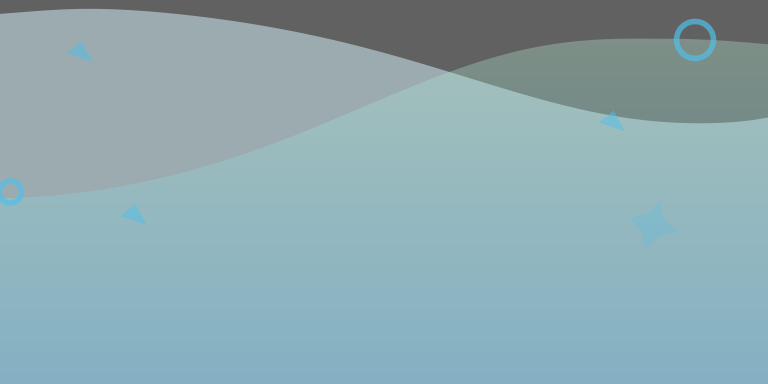
Give the GLSL for this background, as a Shadertoy shader.

```glsl
// Two translucent waves cross over a flat grey backdrop, with small cyan
// rings, triangles and a four-pointed star on top. The wave crests are warped
// cubic eases; the ornaments are signed distances. Unit: canvas height.

const vec3 CYAN = vec3(0.31, 0.75, 0.91);

// Coverage of a shape from its signed distance, one pixel soft
float cover(float d) {
    return clamp(0.5 - d * iResolution.y, 0.0, 1.0);
}

float ease(float t) {
    return t * t * (3.0 - 2.0 * t);
}

// Height of the wave that falls from left to right
float fallingCrest(float x) {
    float t = (x - 0.234) / 1.589;
    float bulge = abs(t * (1.0 - t));
    return 0.977 - 0.298 * (ease(t) - 5.7 * bulge * bulge * bulge);
}

// Height of the wave that rises from left to right
float risingCrest(float x) {
    float t = x / 1.745;
    float rest = max(1.0 - t, 0.45 * (t - 1.0));
    float steepen = 8.7 * t * t * t * rest * rest * (t - 0.51);
    return 0.484 + 0.415 * (ease(t) + steepen);
}

float ring(vec2 p, float radius, float halfWidth) {
    return abs(length(p) - radius) - halfWidth;
}

// Signed distance to the line a-b, positive on its left
float edge(vec2 p, vec2 a, vec2 b) {
    return dot(p - a, normalize(vec2(a.y - b.y, b.x - a.x)));
}

float triangle(vec2 p) {
    vec2 a = vec2(-0.034, 0.0), b = vec2(0.004, 0.031), c = vec2(0.034, -0.0235);
    return max(edge(p, a, b), max(edge(p, b, c), edge(p, c, a)));
}

// Four-pointed star, folded into one eighth of the plane
float star(vec2 p) {
    vec2 q = abs(vec2(dot(p, vec2(0.28, 0.96)), dot(p, vec2(0.96, -0.28))));
    if (q.y > q.x) q = q.yx;
    return dot(q - vec2(0.065, 0.0), vec2(0.503, 0.863));
}

void mainImage(out vec4 fragColor, in vec2 fragCoord) {
    vec2 p = fragCoord / iResolution.y;

    // Backdrop and waves
    vec3 color = vec3(0.38);
    color = mix(color, vec3(0.61, 0.67, 0.69), cover(p.y - fallingCrest(p.x)));
    vec3 tint = mix(vec3(0.336, 0.73, 0.92), vec3(0.714, 0.925, 0.82),
                    clamp(p.y / 0.9, 0.0, 1.0));
    color = mix(color, tint, 0.33 * cover(p.y - risingCrest(p.x)));

    // Triangles
    vec2 centers[3] = vec2[3](vec2(0.208, 0.862), vec2(1.594, 0.681),
                              vec2(0.348, 0.4375));
    for (int i = 0; i < 3; i++)
        color = mix(color, CYAN, 0.5 * cover(triangle(p - centers[i])));

    // Star and rings
    color = mix(color, CYAN, 0.25 * cover(star(p - vec2(1.700, 0.414))));
    float rings = min(ring(p - vec2(1.810, 0.896), 0.048, 0.0073),
                      ring(p - vec2(0.027, 0.5), 0.0287, 0.007));
    color = mix(color, CYAN, 0.7 * cover(rings));

    fragColor = vec4(color, 1.0);
}
```
